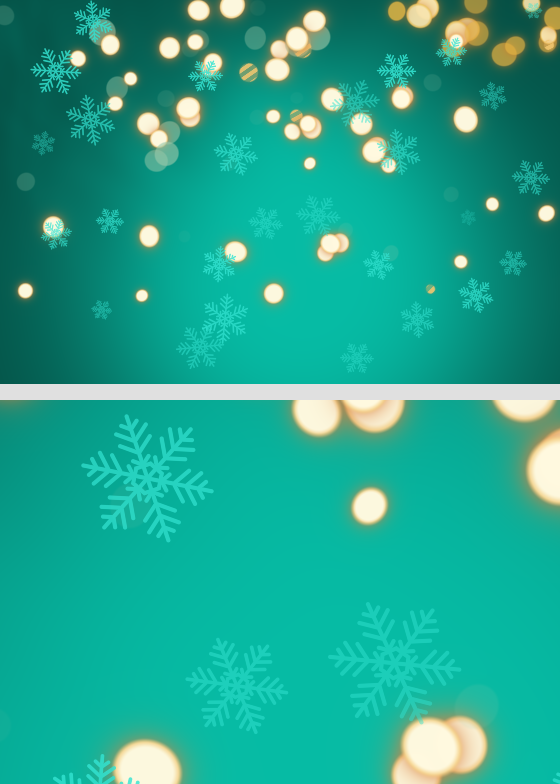
Top, the full canvas; bottom, a detail of the centre.
Give the GLSL for this background, as a Shadertoy shader.

```glsl
#define DARK_TEAL vec3(0.02, 0.285, 0.245)
#define BRIGHT_TEAL vec3(0.025, 0.735, 0.645)
#define FLAKE_TINT vec3(0.20, 0.89, 0.82)
#define CREAM vec3(1.0, 0.98, 0.88)
#define AMBER vec3(0.95, 0.78, 0.44)
#define GOLD vec3(0.91, 0.73, 0.27)
#define MIST vec3(0.60, 0.79, 0.67)
#define GOLD_COUNT 14
#define CLUSTER_END 32
#define LIGHT_COUNT 88
#define FLAKE_COUNT 27
#define GLOW_CENTRE vec2(0.54, 0.27)

const float TAU = 6.2832;
const vec3 HALO_WARMTH = vec3(0.9, 0.66, 0.6);

float hash(float n) { return fract(sin(n * 127.1 + 3.7) * 4375.85); }
vec2 hash2(float n) { return vec2(hash(n), hash(n + 57.3)); }

mat2 rotation(float a) {
    float c = cos(a), s = sin(a);
    return mat2(c, s, -s, c);
}

float segment(vec2 p, vec2 a, vec2 b) {
    vec2 pa = p - a, ba = b - a;
    return length(pa - ba * clamp(dot(pa, ba) / dot(ba, ba), 0.0, 1.0));
}

// Soft blotches from warped, layered sines
float clouds(vec2 p) {
    float sum = 0.0, gain = 0.5;
    for (int i = 0; i < 4; i++) {
        p = rotation(0.9) * p + 0.35 * sin(p.yx * 1.7 + float(i));
        sum += gain * sin(p.x * 5.0) * sin(p.y * 5.0 + 1.3);
        p *= 1.6;
        gain *= 0.55;
    }
    return sum;
}

vec3 backdrop(vec2 p, float aspect) {
    vec2 d = (p - GLOW_CENTRE * vec2(aspect, 1.0)) / vec2(0.60, 0.62);
    float glow = exp(-dot(d, d));
    glow += 0.15 * clouds(p) * smoothstep(0.15, 0.8, p.y);
    return mix(DARK_TEAL, BRIGHT_TEAL, smoothstep(-0.1, 1.0, glow));
}

// Distance to a six-armed snowflake of radius 1
float snowflake(vec2 p) {
    float sector = TAU / 6.0;
    float a = mod(atan(p.y, p.x), sector) - 0.5 * sector;
    vec2 q = length(p) * vec2(cos(a), abs(sin(a)));
    float d = segment(q, vec2(0.0), vec2(1.0, 0.0));
    for (int i = 0; i < 4; i++) {
        float start = 0.22 + 0.19 * float(i);
        float reach = 0.16 + 0.17 * sin(float(i) * 1.05);
        d = min(d, segment(q, vec2(start, 0.0), vec2(start, 0.0) + reach * vec2(0.62, 0.78)));
    }
    return min(d, abs(q.x - 0.2));
}

void addFlakes(inout vec3 col, vec2 p, float aspect, float px) {
    for (int i = 0; i < FLAKE_COUNT; i++) {
        float n = float(i);
        vec2 spot = fract(n * vec2(0.7549, 0.5698) + vec2(0.08, 0.31));
        spot += 0.09 * (hash2(n + 11.0) - 0.5);
        spot.y = 0.08 + 0.88 * spot.y;
        float radius = mix(0.018, 0.066, pow(hash(n + 31.0), 0.7));
        vec2 q = p - spot * vec2(aspect, 1.0);
        if (dot(q, q) > 1.3 * radius * radius) continue;
        float d = snowflake(rotation(hash(n + 5.0) * TAU) * q / radius) * radius;
        float halfWidth = 0.0007 + 0.018 * radius;
        float ink = 1.0 - smoothstep(halfWidth - 0.5 * px, halfWidth + 0.7 * px, d);
        float strength = mix(0.45, 0.9, hash(n + 91.0)) * smoothstep(0.0, 0.04, radius);
        col = mix(col, FLAKE_TINT, ink * strength);
    }
}

// One out-of-focus light: warm halo, rim and pale core
void addLight(inout vec3 col, vec2 q, float r, vec3 core, vec3 rim, float alpha, float halo, float soft) {
    float d = length(q) - r;
    col = mix(col, rim * HALO_WARMTH, halo * exp(-max(d, 0.0) / (0.36 * r)));
    vec3 disc = mix(core, rim, 0.75 * smoothstep(-0.26 * r, 0.0, d));
    col = mix(col, disc, alpha * (1.0 - smoothstep(-soft, soft, d)));
}

void addLights(inout vec3 col, vec2 p, float aspect, float px) {
    for (int i = 0; i < LIGHT_COUNT; i++) {
        float n = float(i);
        vec2 h = hash2(n + 71.0);
        float kind = hash(n + 203.0), size = hash(n + 139.0);
        float soft = max(px, mix(0.0015, 0.003, kind));
        bool gold = i < GOLD_COUNT, clustered = i < CLUSTER_END;

        // Gold in the upper right, a cluster above the middle, the rest thinning downwards
        vec2 even = fract(n * vec2(0.7549, 0.5698));
        vec2 spot = mix(even, h, 0.3);
        spot = vec2(1.16 * spot.x - 0.08, 1.05 - 1.02 * pow(spot.y, 1.3));
        if (clustered) spot = vec2(0.29 + 0.30 * h.x, 0.55 + 0.45 * h.y);
        if (gold) spot = vec2(0.70 + 0.30 * h.x, 0.85 + 0.15 * h.y);

        float r = mix(0.016, 0.034, size) * mix(0.8, 1.1, spot.y);
        vec2 q = rotation(kind * TAU) * (p - spot * vec2(aspect, 1.0));
        q.x *= 1.0 + 0.12 * hash(n + 17.0);
        if (gold) {
            vec3 core = mix(GOLD, CREAM, 0.7 * step(0.7, kind));
            addLight(col, q, r + 0.004, core, GOLD, 0.5 + 0.5 * kind, 0.35, soft);
        } else if (kind < 0.34) {
            addLight(col, q, r, MIST, MIST, mix(0.06, 0.7, size * size), 0.0, soft);
        } else if (kind < 0.44) {
            float bands = smoothstep(-0.3, 0.3, sin(q.y * 300.0));
            addLight(col, q, 0.7 * r, AMBER, AMBER, 0.35 + 0.55 * bands, 0.15, soft);
        } else {
            addLight(col, q, r, CREAM, AMBER, 0.98, 0.5, soft);
        }
    }
}

void mainImage(out vec4 fragColor, in vec2 fragCoord) {
    float px = 1.0 / iResolution.y;
    float aspect = iResolution.x * px;
    vec2 p = fragCoord * px;
    vec3 col = backdrop(p, aspect);
    addLights(col, p, aspect, px);
    addFlakes(col, p, aspect, px);
    fragColor = vec4(col, 1.0);
}
```
